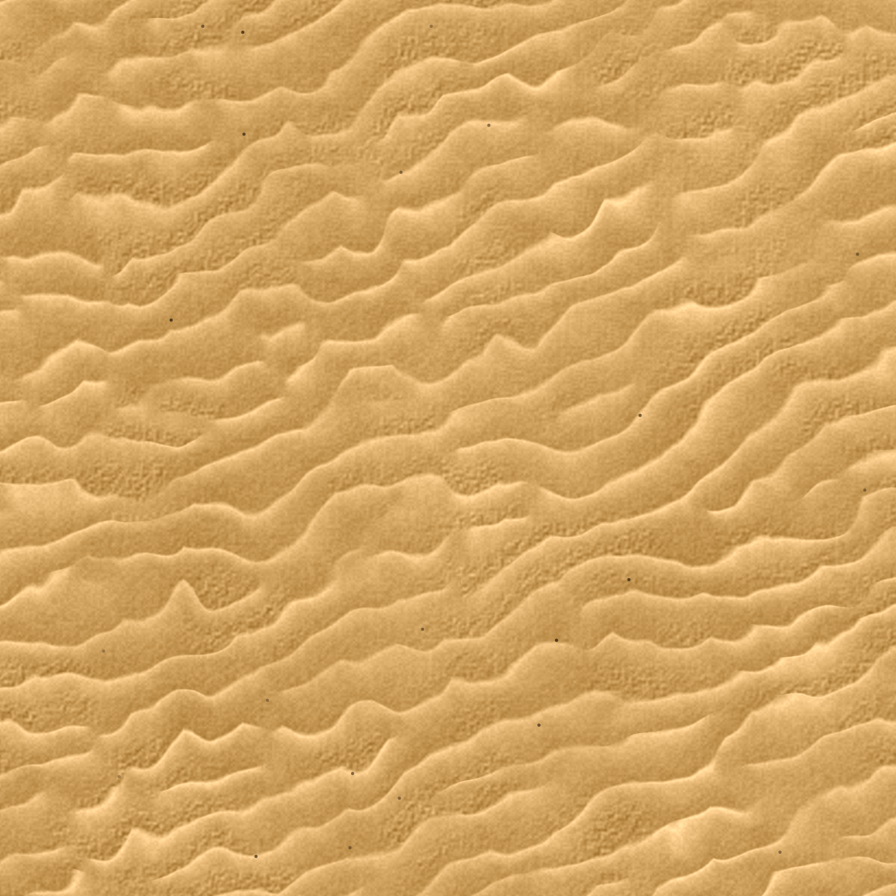
A Shadertoy shader for this texture:

```glsl
float hash(vec2 p) {
    return fract(sin(dot(p, vec2(127.1, 311.7))) * 43758.5453);
}

float noise(vec2 p) {
    vec2 cell = floor(p), f = fract(p);
    f = f * f * (3.0 - 2.0 * f);
    return mix(mix(hash(cell), hash(cell + vec2(1, 0)), f.x),
               mix(hash(cell + vec2(0, 1)), hash(cell + vec2(1, 1)), f.x), f.y);
}

// Bend the crests into sagging lobes that meet in upward cusps
vec2 bend(vec2 p) {
    p.y += 0.024 * (noise(p * vec2(10.0, 14.0)) - 0.5);
    p.y += 0.019 * (noise(p * vec2(25.0, 24.0) + 40.0) - 0.5);
    p.y -= 0.017 * (1.0 - abs(2.0 * noise(p * vec2(17.0, 21.0) + 7.0) - 1.0));
    p.y += 0.005 * (noise(p * 65.0) - 0.5);
    return p;
}

// Sum of local waves: its angle is the ripple phase, and crests fork where it fades
vec2 rippleWave(vec2 p) {
    vec2 grid = p * 9.5, home = floor(grid), wave = vec2(0);
    float total = 0.001;
    for (int y = -1; y <= 1; y++)
    for (int x = -1; x <= 1; x++) {
        vec2 cell = home + vec2(x, y);
        vec2 centre = cell + 0.2 + 0.6 * vec2(hash(cell), hash(cell + 31.0));
        vec2 d = grid - centre;
        float weight = max(0.0, 1.0 - dot(d, d) / 1.3);
        weight *= weight;
        float tilt = 0.33 + 0.65 * (hash(cell + 57.0) - 0.5);
        float cycles = dot(centre / 9.5, 20.5 * vec2(-sin(0.33), cos(0.33)))
                     + dot(d / 9.5, 20.5 * vec2(-sin(tilt), cos(tilt)))
                     + 0.85 * (hash(cell + 83.0) - 0.5);
        wave += weight * vec2(cos(6.28318 * cycles), sin(6.28318 * cycles));
        total += weight;
    }
    return wave / total;
}

// Sparse dark pebbles
float pebbles(vec2 p) {
    vec2 cell = floor(p * 12.0);
    vec2 centre = 0.2 + 0.6 * vec2(hash(cell + 11.0), hash(cell + 23.0));
    float dist = length(fract(p * 12.0) - centre) / 12.0;
    float strength = step(0.9, hash(cell + 5.0)) * (0.35 + 0.65 * hash(cell + 3.0));
    return strength * (1.0 - smoothstep(0.0008, 0.0027, dist));
}

void mainImage(out vec4 fragColor, in vec2 fragCoord) {
    vec2 uv = fragCoord / iResolution.y;

    // Ripple profile: sharp lit crest, then a slow fall into shade below it
    vec2 wave = rippleWave(bend(uv));
    float fall = fract(-atan(wave.y, wave.x) / 6.28318);
    float rise = smoothstep(0.89, 0.99, fall);
    float light = mix(exp(-2.3 * fall), 1.0, rise);
    float rim = exp(-20.0 * min(fall, 1.8 * (1.0 - fall)));
    float relief = smoothstep(0.05, 0.5, length(wave));
    relief *= 0.6 + 0.65 * noise(uv * vec2(9.0, 12.0) + 19.0);
    float level = -0.036 + 0.25 * mix(0.36, light, relief) + 0.045 * rim * relief;

    // Broad unevenness of the ground
    level += 0.035 * (noise(uv * 4.0 + 3.0) - 0.5) + 0.03 * (noise(uv * 19.0) - 0.5);

    // Fine grain, with coarser crumbs in shaded patches
    float shade = smoothstep(0.2, 0.65, fall) * (1.0 - rise);
    float patches = smoothstep(0.45, 0.8, noise(uv * 13.0 + 70.0));
    float crumbs = noise(uv * 260.0) - noise(uv * 260.0 + vec2(-0.6, 0.7));
    level += 0.065 * (noise(uv * 410.0) - 0.5) + 0.03 * (noise(uv * 150.0) - 0.5);
    level += crumbs * (0.02 + (0.03 + 0.11 * patches) * shade);

    vec3 sand = vec3(0.76, 0.58, 0.315) + vec3(1.0, 1.0, 1.05) * level;
    sand = mix(sand, vec3(0.27, 0.19, 0.09), pebbles(uv));
    fragColor = vec4(sand, 1.0);
}
```
